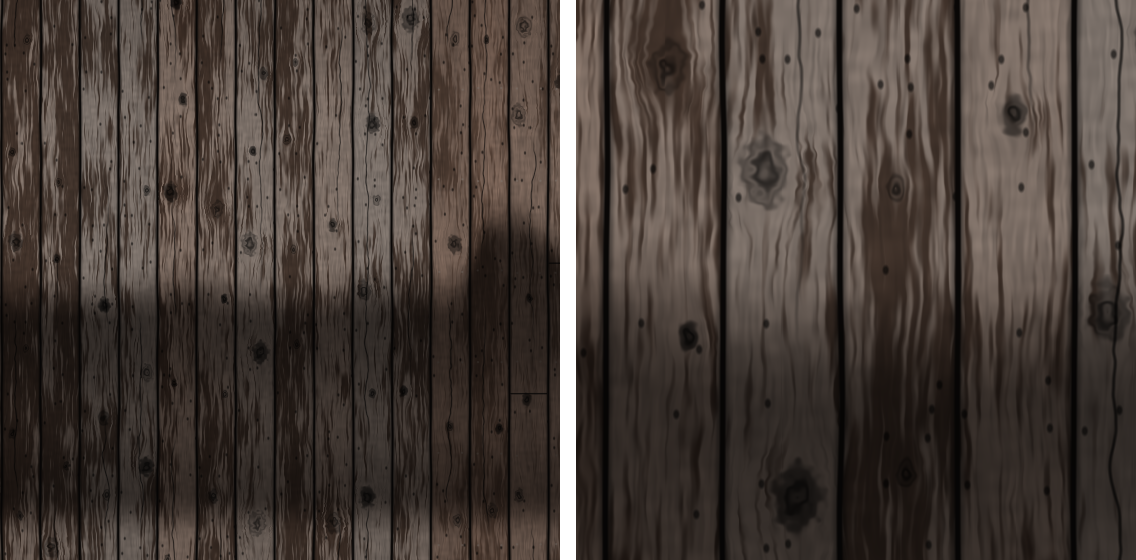
Left: the whole. Right: its middle third, enlarged.
Write a WebGL 2 fragment shader that draws this texture.

```glsl
#version 300 es
precision highp float;

uniform vec2 u_resolution;
out vec4 fragColor;

const float PITCH = 0.0697;         // plank width including its seam
const float FIRST_SEAM = 0.003;
const float SEAM_HALF = 0.0017;
const float SEAM_WOBBLE = 0.0022;
const float SMOOTH_FROM = 11.0;     // planks from here on are less weathered
const float KNOT_SPACING = 0.17;
const float KNOT_CHANCE = 0.6;
const float PORE_CELL = 0.016;
const float NAIL_TOP = 0.841;
const float NAIL_SPACING = 0.163;
const float SHADOW_TOP = 0.475;
const float SHADOW_DEPTH = 0.60;
const vec3 GAP = vec3(0.035, 0.028, 0.025);
const vec3 BARE = vec3(0.245, 0.195, 0.165);
const vec3 SILVER = vec3(0.51, 0.47, 0.44);
const vec3 SMOOTH_BROWN = vec3(0.37, 0.305, 0.265);
const vec3 SHADOW_TINT = vec3(1.0, 0.93, 0.89);

float hash(vec2 p) {
    uvec2 q = uvec2(ivec2(floor(p))) * uvec2(1597334673u, 3812015801u);
    uint n = (q.x ^ q.y) * 1597334673u;
    n = (n ^ (n >> 15)) * 2246822519u;
    n ^= n >> 13;
    return float(n >> 8) / 16777216.0;
}

float noise(vec2 p) {
    vec2 i = floor(p), f = fract(p);
    f = f * f * (3.0 - 2.0 * f);
    return mix(mix(hash(i), hash(i + vec2(1, 0)), f.x),
               mix(hash(i + vec2(0, 1)), hash(i + vec2(1, 1)), f.x), f.y);
}

float fbm(vec2 p) {
    float sum = 0.0, amp = 0.5;
    for (int i = 0; i < 4; i++) {
        sum += amp * noise(p);
        p = p * 2.03 + 19.7;
        amp *= 0.5;
    }
    return sum / 0.9375;
}

// Soft-edged disc or line: 1 inside the half width, 0 outside
float cover(float dist, float halfWidth, float blur) {
    return 1.0 - smoothstep(halfWidth - blur, halfWidth + blur, dist);
}

// Light falling on the wall: a broad dark band across the lower half
float lighting(vec2 p) {
    float rise = 0.12 * smoothstep(0.82, 0.88, p.x) - 0.05 * smoothstep(0.92, 1.0, p.x);
    float edge = SHADOW_TOP + rise + 0.05 * (fbm(p * vec2(9.0, 4.0)) - 0.5);
    float band = 1.0 - smoothstep(edge - 0.05, edge + 0.06, p.y);
    band *= mix(0.25, 1.0, smoothstep(0.03, 0.12, p.y));
    float glow = 0.13 * exp(-pow((p.y - 0.25) / 0.09, 2.0));
    float topFade = 0.14 * smoothstep(0.75, 1.0, p.y);
    return (1.0 - (SHADOW_DEPTH - glow) * band) * (1.0 - topFade);
}

void main() {
    vec2 uv = gl_FragCoord.xy / u_resolution;
    float blur = max(0.0009, 0.8 / u_resolution.y);

    // Plank index and position inside the plank
    float across = (uv.x - FIRST_SEAM) / PITCH;
    float seamId = round(across);
    across += SEAM_WOBBLE / PITCH * (noise(vec2(seamId * 7.0, uv.y * 14.0)) - 0.5);
    float id = floor(across);
    vec2 local = vec2(fract(across) * PITCH, uv.y);
    vec2 seed = vec2(hash(vec2(id, 3)), hash(vec2(id, 8))) * 90.0;
    float smoothPlank = step(SMOOTH_FROM, id);

    // Knot, which pushes the grain aside
    float row = floor(uv.y / KNOT_SPACING + seed.x);
    vec2 knotCell = vec2(id, row);
    vec2 knot = vec2(mix(0.25, 0.75, hash(knotCell + 40.0)) * PITCH,
                     (row + mix(0.35, 0.65, hash(knotCell + 70.0)) - seed.x) * KNOT_SPACING);
    float knotSize = mix(0.005, 0.014, pow(hash(knotCell + 95.0), 2.0));
    float hasKnot = step(hash(knotCell + 20.0), KNOT_CHANCE);
    vec2 toKnot = (local - knot) * vec2(1.0, 0.7);
    float ring = length(toKnot) / knotSize + 0.5 * (noise(local * 220.0 + seed) - 0.5);
    float bend = hasKnot * exp(-0.3 * ring * ring);
    float grainX = local.x - toKnot.x * 0.75 * bend;

    // Stretched grain and patches of silvered surface
    float broad = fbm(vec2(grainX * 32.0, uv.y * 7.0) + seed);
    float warped = grainX + 0.012 * (fbm(vec2(grainX * 40.0, uv.y * 16.0) + seed.yx) - 0.5);
    float flakes = noise(vec2(warped * 230.0, uv.y * 24.0) + seed);
    float fine = noise(vec2(warped * 520.0, uv.y * 50.0) + seed.yx);
    float rings = 0.5 + 0.5 * cos(warped * 900.0 + 9.0 * broad);
    float wear = mix(-0.08, 0.10, hash(vec2(id, 14)));
    float level = 0.52 * broad + 0.25 * flakes + 0.13 * fine + 0.10 * rings + wear;
    float silver = smoothstep(0.39, 0.60, level);
    vec3 wood = mix(BARE, SILVER, silver * 0.88);
    vec3 plain = SMOOTH_BROWN * (0.82 + 0.36 * broad) + 0.09 * (silver - 0.5);
    wood = mix(wood, plain, smoothPlank * 0.85);
    wood *= 0.86 + 0.18 * fine + 0.10 * noise(vec2(local.x * 90.0, uv.y * 160.0) + seed);
    wood *= mix(vec3(1.03, 0.97, 0.94), vec3(0.99, 1.0, 1.01), hash(vec2(id, 31)));

    // Knot heart and its rings
    float ringShade = 0.75 + 0.25 * cos(ring * 9.0);
    float darkHeart = mix(0.35, 0.9, hash(knotCell + 55.0));
    wood *= mix(1.0, ringShade * darkHeart, hasKnot * cover(ring, 1.0, 0.35));

    // Wandering cracks that fade in and out along the plank
    float crackX = PITCH * (0.3 + 0.4 * hash(vec2(id, 60)))
                 + 0.018 * (fbm(vec2(seed.x, uv.y * 17.0)) - 0.5);
    float open = smoothstep(0.5, 0.68, noise(vec2(seed.y, uv.y * 6.0)));
    wood *= 1.0 - 0.65 * open * cover(abs(local.x - crackX), 0.0009, blur);

    // Small pores
    vec2 poreCell = floor(local / PORE_CELL) + vec2(id * 11.0, 0.0);
    vec2 poreAt = 0.25 + 0.5 * vec2(hash(poreCell + 130.0), hash(poreCell + 170.0));
    float poreDist = length((fract(local / PORE_CELL) - poreAt) * vec2(1.0, 0.65)) * PORE_CELL;
    wood *= 1.0 - 0.6 * step(hash(poreCell), 0.13) * cover(poreDist, 0.0017, blur);

    // Nail heads in rows on the smoother planks
    float nailRow = round((uv.y - NAIL_TOP) / NAIL_SPACING);
    float nailY = NAIL_TOP + nailRow * NAIL_SPACING + 0.006 * (hash(vec2(id, nailRow)) - 0.5);
    float nailX = abs(local.x - 0.5 * PITCH) - 0.3 * PITCH;
    float nail = cover(length(vec2(nailX, uv.y - nailY)), 0.0018, blur);
    wood = mix(wood, SILVER * 0.95, nail * smoothPlank * 0.6);

    // Seams, with worn edges, and butt joints in the last two planks
    float seamDist = min(local.x, PITCH - local.x);
    wood *= mix(0.68, 1.0, smoothstep(SEAM_HALF, 0.006, seamDist));
    float jointY = mix(0.297, 0.53, step(13.5, id));
    float joint = step(12.5, id) * cover(abs(uv.y - jointY), 0.0011, blur);
    float gap = max(cover(seamDist, SEAM_HALF, blur), joint * 0.9);

    float light = lighting(uv);
    vec3 color = wood * light * mix(SHADOW_TINT, vec3(1.0), light);
    fragColor = vec4(mix(color, GAP * (0.5 + 0.5 * light), gap), 1.0);
}
```
